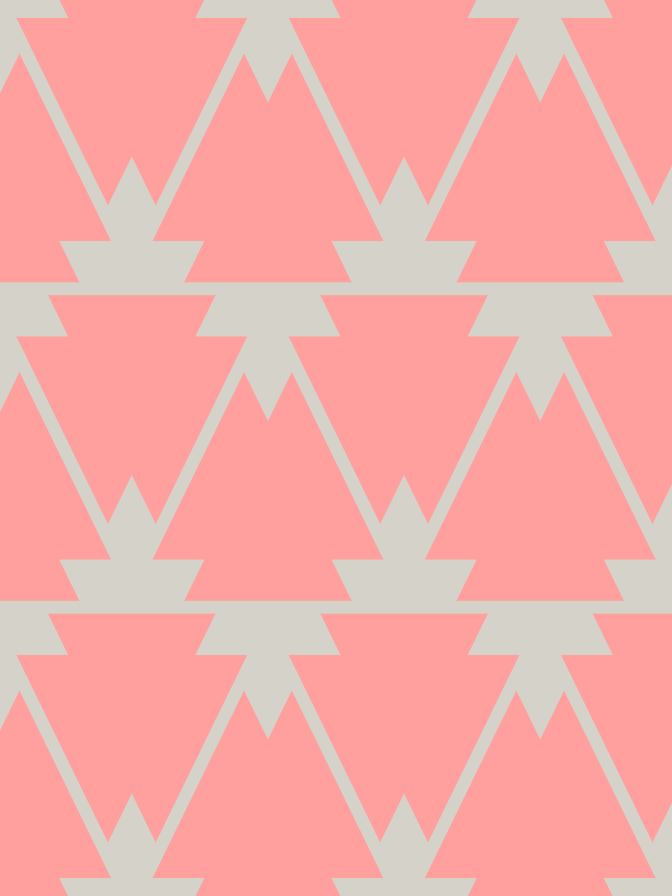
Give the GLSL for this pattern, as a Shadertoy shader.

```glsl
// Rows of interlocking notched triangles, alternately upright and inverted,
// in flat pink on warm grey. Each is a signed distance: a triangle with its
// apex and both base corners cut away, repeated by folding the plane.

const vec3 PINK = vec3(1.0, 0.628, 0.62);
const vec3 GREY = vec3(0.834, 0.828, 0.787);

// Lengths are fractions of the canvas height, measured from a row's centre.
const vec2 PERIOD = vec2(0.3039, 0.3555);
const float SLOPE = 0.488;         // half-width gained per unit of descent
const float APEX = 0.1395;         // tip of the uncut triangle
const float NOTCH = 0.0302;        // lowest point of the top notch
const float LEDGE = -0.1245;       // height of the side steps
const float BASE = -0.1706;        // bottom edge
const float LEDGE_INNER = 0.0710;  // half-width just below the steps

// Repeat a coordinate in cells centred on zero.
float repeatCentred(float x, float period) {
    return x - period * round(x / period);
}

// Distance to a slanted line; positive on the outer (right) side.
float slantDistance(vec2 p, float halfWidth, float top, float slope) {
    return (p.x - halfWidth - slope * (top - p.y)) / sqrt(1.0 + slope * slope);
}

// Signed distance to one upright notched triangle, negative inside.
float notchedTriangle(vec2 p) {
    p.x = abs(p.x);
    float body = max(slantDistance(p, 0.0, APEX, SLOPE), BASE - p.y);
    float topCut = -slantDistance(p, 0.0, NOTCH, -SLOPE);
    float cornerCut = min(LEDGE - p.y, slantDistance(p, LEDGE_INNER, LEDGE, SLOPE));
    return max(body, max(topCut, cornerCut));
}

// One column set of triangles, shifted sideways and optionally inverted.
float triangleRow(vec2 p, float shift, float flip) {
    return notchedTriangle(vec2(repeatCentred(p.x - shift, PERIOD.x), p.y * flip));
}

void mainImage(out vec4 fragColor, in vec2 fragCoord) {
    vec2 p = (fragCoord - 0.5 * iResolution.xy) / iResolution.y;
    p.y = repeatCentred(p.y, PERIOD.y);

    // Upright and inverted triangles sit half a period apart.
    float quarter = 0.25 * PERIOD.x;
    float d = min(triangleRow(p, -quarter, 1.0), triangleRow(p, quarter, -1.0));

    // Soften the edge over about one pixel.
    float edge = 0.7 / iResolution.y;
    fragColor = vec4(mix(PINK, GREY, smoothstep(-edge, edge, d)), 1.0);
}
```
